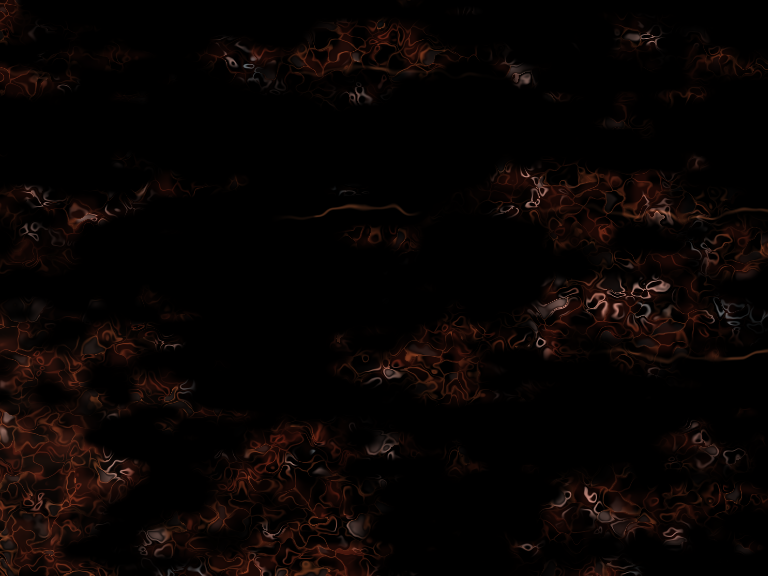
Reproduce this texture procedurally as a WebGL 1 fragment shader.

```glsl
precision highp float;

uniform vec2 u_resolution;

float hash(vec2 p) {
  return fract(sin(dot(p, vec2(127.1, 311.7))) * 43758.5);
}

float noise(vec2 p) {
  vec2 i = floor(p);
  vec2 f = fract(p);
  f = f * f * (3.0 - 2.0 * f);
  float low = mix(hash(i), hash(i + vec2(1.0, 0.0)), f.x);
  float high = mix(hash(i + vec2(0.0, 1.0)), hash(i + 1.0), f.x);
  return mix(low, high, f.y);
}

// Nearest distance, second distance and id of the nearest cell
vec3 cells(vec2 p) {
  vec2 base = floor(p);
  vec3 nearest = vec3(8.0, 8.0, 0.0);
  for (int y = -1; y <= 1; y++) {
    for (int x = -1; x <= 1; x++) {
      vec2 cell = base + vec2(float(x), float(y));
      vec2 seed = cell + vec2(hash(cell), hash(cell + 53.0));
      float d = distance(p, seed);
      if (d < nearest.x) {
        nearest = vec3(d, nearest.x, hash(cell + 91.0));
      } else {
        nearest.y = min(nearest.y, d);
      }
    }
  }
  return nearest;
}

float line(float d, float width) {
  return 1.0 - smoothstep(0.0, width, abs(d));
}

void main() {
  vec2 uv = gl_FragCoord.xy / u_resolution;
  vec2 p = uv * vec2(u_resolution.x / u_resolution.y, 1.0);

  // Flattened clumps, gathered in columns, rows and the lower left
  float clump = 0.45 * noise(p * vec2(4.0, 9.0) + 2.0)
              + 0.30 * noise(p * vec2(10.0, 22.0) + 7.0)
              + 0.25 * noise(p * vec2(24.0, 42.0) + 3.0);
  vec2 fromCorner = (uv - vec2(0.02, 0.24)) / vec2(0.2, 0.24);
  float corner = exp(-dot(fromCorner, fromCorner));
  clump += 0.06 * cos(uv.x * 15.0) + 0.045 * cos((uv.y - 0.14) * 25.6);
  clump += 0.22 * corner - 0.16 * (uv.y - 0.4);
  float lit = smoothstep(0.5, 0.74, clump);

  // Twisted cells: rings, borders and filled flakes
  vec2 warp = vec2(noise(p * 38.0), noise(p * 38.0 + 19.0)) - 0.5;
  vec2 ripple = vec2(noise(p * 85.0 + 5.0), noise(p * 85.0 + 31.0)) - 0.5;
  vec3 cell = cells((p + 0.036 * warp + 0.011 * ripple) * vec2(29.0, 40.0));
  float broken = smoothstep(0.3, 0.65, noise(p * 32.0 + 11.0));
  float ring = line(cell.x - 0.2 - 0.3 * cell.z, 0.13) * broken;
  float border = line(cell.y - cell.x, 0.17) * (1.0 - 0.6 * broken);
  float flake = (1.0 - smoothstep(0.2, 0.5, cell.x)) * smoothstep(0.82, 0.9, cell.z);

  // Rust, with pale pink and a little grey blue
  float paleness = smoothstep(0.5, 0.8, noise(p * 15.0 + 23.0));
  vec3 rust = mix(vec3(0.24, 0.07, 0.04), vec3(0.36, 0.18, 0.09), cell.z);
  vec3 pale = mix(vec3(0.66, 0.5, 0.46), vec3(0.42, 0.46, 0.48),
                  smoothstep(0.72, 0.85, noise(p * 9.0 + 41.0)));
  vec3 strand = mix(rust, pale, paleness);

  vec3 color = vec3(0.11, 0.033, 0.02) * smoothstep(0.3, 0.8, noise(p * 45.0));
  color += strand * ring + rust * 0.75 * border;
  color = mix(color, pale * (0.65 + 0.35 * noise(p * 70.0)), flake * (0.2 + 0.6 * paleness));
  color *= lit;
  color += vec3(0.12, 0.07, 0.05) * corner * lit * noise(p * vec2(16.0, 50.0));

  // Long level threads along the rows
  float row = (p.y + 0.018 * warp.y + 0.008 * sin(p.x * 17.0) - 0.14) / 0.245;
  float thread = line((fract(row + 0.5) - 0.5) * 0.245, 0.005);
  thread *= smoothstep(0.52, 0.7, noise(vec2(p.x * 5.0, floor(row + 0.5) * 7.0)));
  color += vec3(0.3, 0.16, 0.09) * thread * (0.3 + 0.7 * broken);

  gl_FragColor = vec4(color, 1.0);
}
```
